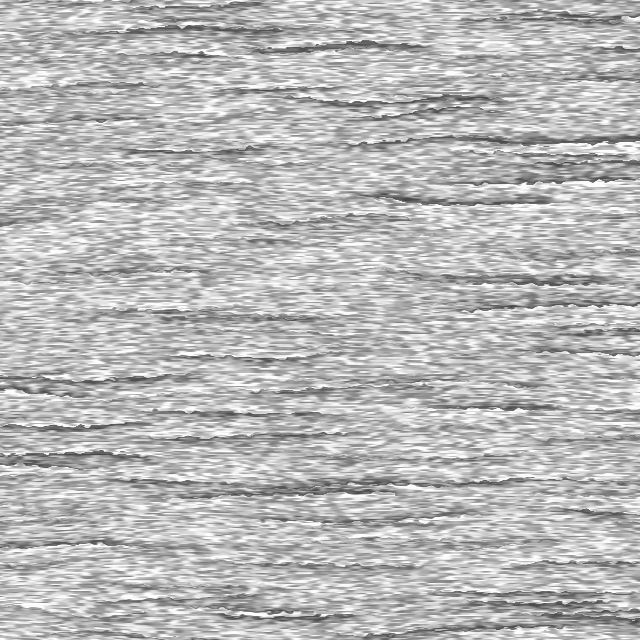
Write a Shadertoy shader that draws this texture.

```glsl
float hash(vec2 p) {
    vec3 q = fract(vec3(p.xyx) * 0.1031);
    q += dot(q, q.yzx + 33.33);
    return fract((q.x + q.y) * q.z);
}

float noise(vec2 p) {
    vec2 cell = floor(p), f = fract(p);
    f = f * f * (3.0 - 2.0 * f);
    return mix(mix(hash(cell), hash(cell + vec2(1, 0)), f.x),
               mix(hash(cell + vec2(0, 1)), hash(cell + vec2(1, 1)), f.x), f.y);
}

// One row of dashes, shifted by a random amount
float dashes(float x, float row) {
    x += 50.0 * hash(vec2(row, 3.0));
    float cell = floor(x);
    return mix(hash(vec2(cell, row)), hash(vec2(cell + 1.0, row)),
               smoothstep(0.1, 0.9, x - cell));
}

// Crisp rows of dashes, centred on zero
float fibres(vec2 p) {
    float row = floor(p.y);
    float blend = smoothstep(0.25, 0.75, p.y - row);
    return mix(dashes(p.x, row), dashes(p.x, row + 1.0), blend) - 0.5;
}

// One layer of long furrows: x is the dark groove, y its bright lip
vec2 furrows(vec2 uv, float layer, float ragged) {
    vec2 grid = vec2(1.75, 11.0);
    vec2 p = uv * grid + vec2(0.0, layer * 0.37);
    float row = floor(p.y);
    p.x += 7.0 * hash(vec2(row, layer + 40.0));
    vec2 id = vec2(floor(p.x), row) + layer * 31.0;
    vec2 f = fract(p);

    // Gently wandering path with a ragged edge
    float path = mix(0.32, 0.68, hash(id + 5.0)) / grid.y;
    path += 0.018 * (noise(vec2(uv.x * 7.0, row + layer * 53.0)) - 0.5);
    float depth = path - f.y / grid.y;
    depth *= hash(id + 29.0) < 0.3 ? -1.0 : 1.0;
    depth += 0.006 * ragged;

    // Tapered ends and uneven strength
    float halfLength = mix(0.25, 0.49, hash(id + 11.0));
    float taper = 1.0 - smoothstep(0.4, 1.0, abs(f.x - 0.5) / halfLength);
    float strength = mix(0.25, 1.2, hash(id + 19.0)) * taper;
    strength *= smoothstep(0.0, 0.12, 0.5 - abs(f.y - 0.5));
    strength *= 0.65 + 0.6 * noise(uv * vec2(12.0, 30.0) + layer);

    float groove = smoothstep(-0.001, 0.001, depth) * exp(-max(depth, 0.0) / 0.0065);
    float lip = smoothstep(0.001, -0.001, depth) * exp(min(depth, 0.0) / 0.005);
    return strength * vec2(groove, lip);
}

void mainImage(out vec4 fragColor, in vec2 fragCoord) {
    vec2 uv = fragCoord / iResolution.xy;

    // Fine horizontal fibres on a slightly bent grain
    vec2 grain = uv + vec2(0.0, 0.012 * noise(uv * vec2(4.0, 6.0)));
    float fine = fibres(grain * vec2(72.0, 430.0));
    float medium = noise(grain * vec2(26.0, 190.0) + 71.0) - 0.5;
    float broad = noise(grain * vec2(5.0, 80.0) + 23.0) - 0.5;
    float fibre = 0.48 * fine + 0.13 * medium + 0.09 * broad;

    // Furrows gather in some regions and thin out in others
    float ragged = 0.6 * fine + noise(uv * vec2(95.0, 200.0)) - 0.5;
    vec2 relief = vec2(0.0);
    for (int i = 0; i < 6; i++) {
        relief = max(relief, furrows(uv, float(i), ragged));
    }
    relief *= 0.5 + 0.9 * noise(uv * vec2(2.0, 3.5) + 9.0);

    // Combine into a grey tone
    float tone = 0.775 + fibre + 0.2 * relief.y;
    tone = mix(tone, 0.36 + 0.35 * fibre, clamp(relief.x * 1.25, 0.0, 0.95));
    fragColor = vec4(vec3(clamp(tone, 0.28, 0.99)), 1.0);
}
```
